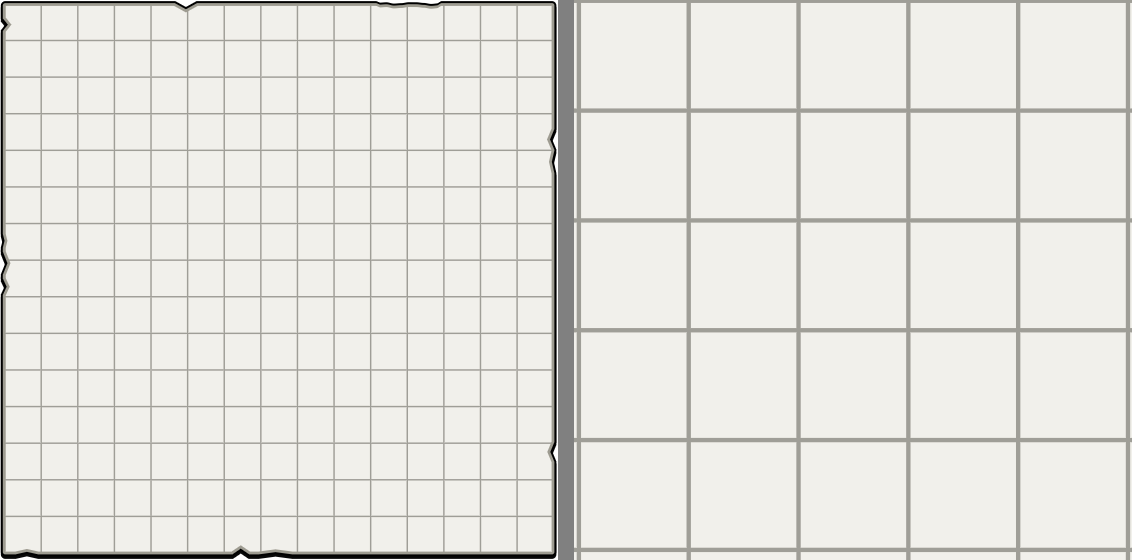
Left, the full canvas; right, a detail of the centre.
This pattern is drawn by a Shadertoy shader. Its source:

```glsl
#define CELL 0.06537
#define GRID_ORIGIN vec2(0.0082, 0.0125)
#define GRID_WIDTH 0.0026
#define SHEET_MIN vec2(0.0015, 0.0065)
#define SHEET_MAX vec2(0.9935, 0.9980)
#define CORNER 0.008
#define OUTLINE 0.0035
#define RIM 0.0085
#define SHADOW_DROP 0.0045
#define PAPER vec3(0.947, 0.942, 0.920)
#define GRID_INK vec3(0.625, 0.618, 0.592)
#define RIM_INK vec3(0.620, 0.610, 0.570)

// Damage along the border: side (0 bottom, 1 right, 2 top, 3 left),
// position along it, half width, depth
const int NICKS = 12;
const vec4 nicks[NICKS] = vec4[NICKS](
    vec4(0, 0.048, 0.020, 0.0045), vec4(0, 0.430, 0.014, 0.0095),
    vec4(0, 0.492, 0.030, 0.0040), vec4(1, 0.751, 0.018, 0.0075),
    vec4(1, 0.711, 0.020, 0.0045), vec4(1, 0.193, 0.017, 0.0070),
    vec4(2, 0.332, 0.019, 0.0105), vec4(2, 0.730, 0.059, 0.0065),
    vec4(3, 0.956, 0.010, 0.0080), vec4(3, 0.530, 0.020, 0.0080),
    vec4(3, 0.488, 0.014, 0.0065), vec4(3, 0.570, 0.012, 0.0030));

float hash(float n) {
    return fract(sin(n * 127.1) * 43758.5453);
}

float noise(float x) {
    float i = floor(x);
    return mix(hash(i), hash(i + 1.0), smoothstep(0.0, 1.0, x - i));
}

float coverage(float d) {
    return clamp(0.5 - d * iResolution.y, 0.0, 1.0);
}

float roundedBox(vec2 p, vec2 halfSize, float r) {
    vec2 q = abs(p) - halfSize + r;
    return length(max(q, 0.0)) + min(max(q.x, q.y), 0.0) - r;
}

// Signed distance to the sheet with its nicks and ragged tear cut away
float sheet(vec2 p) {
    float d = roundedBox(p - 0.5 * (SHEET_MIN + SHEET_MAX),
                         0.5 * (SHEET_MAX - SHEET_MIN), CORNER);
    vec2 low = p - SHEET_MIN, high = SHEET_MAX - p;
    vec4 inset = vec4(low.y, high.x, high.y, low.x);
    for (int i = 0; i < NICKS; i++) {
        vec4 n = nicks[i];
        int side = int(n.x);
        float along = (side % 2 == 0 ? p.x : p.y) - n.y;
        float slope = n.w / n.z;
        float depth = n.w - slope * abs(along);
        if (n.z > 0.04) {
            float window = 1.0 - smoothstep(0.85, 1.0, abs(along) / n.z);
            depth = n.w * window * (0.25 + 0.75 * noise(along * 75.0 + 9.0));
        }
        d = max(d, (depth - inset[side]) / sqrt(1.0 + slope * slope));
    }
    return d;
}

void mainImage(out vec4 fragColor, in vec2 fragCoord) {
    vec2 p = fragCoord / iResolution.y;

    // Square grid
    vec2 g = (p - GRID_ORIGIN) / CELL;
    vec2 toLine = abs(fract(g + 0.5) - 0.5) * CELL;
    float line = coverage(min(toLine.x, toLine.y) - 0.5 * GRID_WIDTH);
    vec3 face = mix(PAPER, GRID_INK, line);

    // Rim and dark outline follow the worn border
    float d = sheet(p);
    face = mix(RIM_INK, face, coverage(d + RIM));
    face = mix(vec3(0.0), face, coverage(d + OUTLINE));

    // Hard shadow below the sheet on a white ground
    float shadow = coverage(sheet(p + vec2(0.0, SHADOW_DROP)));
    vec3 color = mix(vec3(1.0), vec3(0.03), shadow);
    color = mix(color, face, coverage(d));
    fragColor = vec4(color, 1.0);
}
```
